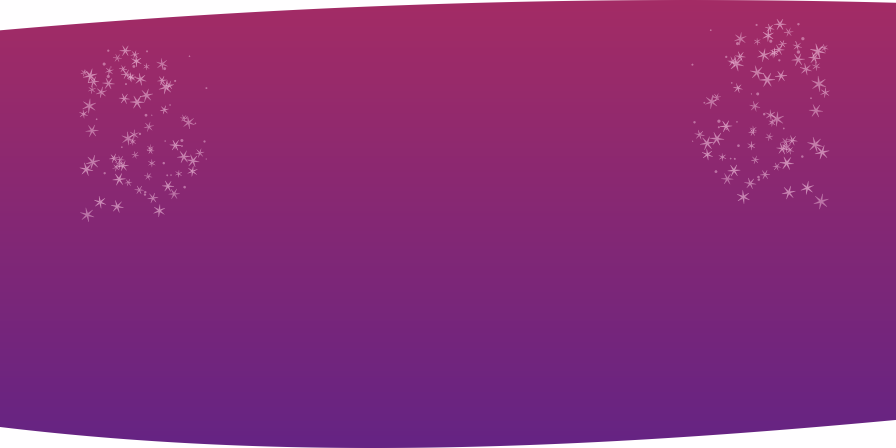
A WebGL 2 fragment shader for this background:

```glsl
#version 300 es
precision highp float;

uniform vec2 u_resolution;
out vec4 fragColor;

const float PI = 3.14159265;
const vec3 PAPER = vec3(1.0, 0.995, 1.0);
const vec3 BERRY = vec3(0.64, 0.17, 0.395);
const vec3 VIOLET = vec3(0.395, 0.138, 0.515);
const vec3 SPARKLE = vec3(0.93, 0.74, 0.85);

float hash(float n) {
    return fract(sin(n * 127.1 + 3.7) * 4375.85);
}

// Coverage of the region where d is negative
float fill(float d, float pixel) {
    return clamp(0.5 - d / pixel, 0.0, 1.0);
}

// Band between two shallow curved edges
float bandMask(vec2 p, float pixel) {
    float fromCrest = p.x - 1.536;
    float topEdge = 1.0 - 0.0287 * fromCrest * fromCrest;
    float fromDip = p.x - 0.833;
    float bottomEdge = fromDip * fromDip * (0.0586 - 0.0108 * fromDip);
    return fill(p.y - topEdge, pixel) * fill(bottomEdge - p.y, pixel);
}

// Six tapered arms, folded into one angular sector
float star(vec2 p, float radius, float turn, float pixel) {
    float sector = PI / 3.0;
    float angle = mod(atan(p.y, p.x) + turn, sector) - 0.5 * sector;
    vec2 arm = length(p) * vec2(cos(angle), abs(sin(angle)));
    float halfWidth = 0.13 * radius * (1.2 - arm.x / radius);
    return fill(arm.y - halfWidth, pixel) * fill(arm.x - radius, pixel);
}

// Stars scattered about a bent vertical spine, thicker in two clumps
float starCluster(vec2 p, float pixel) {
    if (abs(p.x) > 0.2 || abs(p.y) > 0.22) return 0.0;
    const int COUNT = 62;
    float light = 0.0;
    for (int i = 0; i < COUNT; i++) {
        float id = float(i);
        float t = (id + 0.5) / float(COUNT);
        float drop = t - 0.045 * sin(4.0 * PI * (t - 0.2));
        float spine = -0.025 + 0.025 * cos(2.0 * PI * (drop - 0.7));
        float scatter = hash(id) + hash(id + 71.0) - 1.0;
        vec2 center = vec2(spine + 0.15 * scatter, 0.19 - 0.375 * drop);
        float radius = mix(0.007, 0.017, hash(id + 143.0));
        float turn = PI * hash(id + 211.0);
        float glow = mix(0.5, 0.7, hash(id + 307.0));
        light = mix(light, 1.0, glow * star(p - center, radius, turn, pixel));
    }
    return light;
}

// Loose specks around the stars
float specks(vec2 p, float pixel) {
    if (abs(p.x) > 0.2 || abs(p.y) > 0.22) return 0.0;
    float light = 0.0;
    for (int i = 0; i < 34; i++) {
        float id = float(i) + 400.0;
        vec2 center = vec2(hash(id), hash(id + 53.0)) - 0.5;
        center = center * vec2(0.29, 0.34) + vec2(0.01, 0.02);
        float radius = mix(0.0012, 0.0035, hash(id + 97.0));
        light = max(light, 0.5 * fill(length(p - center) - radius, pixel));
    }
    return light;
}

float sparkles(vec2 p, float pixel) {
    return max(starCluster(p, pixel), specks(p, pixel));
}

void main() {
    vec2 p = gl_FragCoord.xy / u_resolution * vec2(2.0, 1.0);
    float pixel = 1.0 / u_resolution.y;

    vec3 color = mix(VIOLET, BERRY, p.y);

    // The right cluster is a larger mirrored copy of the left
    float scale = 1.08;
    vec2 leftSpot = p - vec2(0.328, 0.711);
    vec2 rightSpot = (p - vec2(1.689, 0.756)) * vec2(-1.0, 1.0) / scale;
    float light = sparkles(leftSpot, pixel) + sparkles(rightSpot, pixel / scale);
    color = mix(color, SPARKLE, min(light, 1.0));

    fragColor = vec4(mix(PAPER, color, bandMask(p, pixel)), 1.0);
}
```
